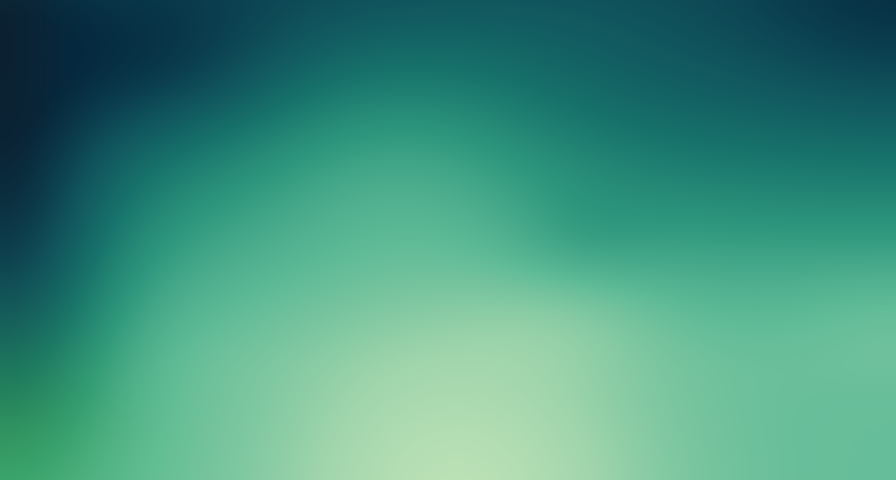
A WebGL 1 fragment shader for this background:

```glsl
precision highp float;

uniform vec2 u_resolution;

// Tone ramp, from deep navy to pale mint
const vec3 NAVY = vec3(0.02, 0.16, 0.25);
const vec3 PETROL = vec3(0.06, 0.32, 0.36);
const vec3 TEAL = vec3(0.09, 0.45, 0.42);
const vec3 JADE = vec3(0.18, 0.59, 0.49);
const vec3 SEAFOAM = vec3(0.37, 0.73, 0.59);
const vec3 SAGE = vec3(0.62, 0.83, 0.67);
const vec3 MINT = vec3(0.78, 0.90, 0.73);

// Colour shifts near the left edge
const vec3 LEAF_TINT = vec3(0.05, 0.05, -0.08);
const vec3 INK_TINT = vec3(0.025, -0.03, -0.06);

// Vertical base: tone at the top, its rise, and where the rise starts and ends
const float TOP_TONE = 0.63;
const float TONE_RISE = 3.48;
const float RISE_START = -0.05;
const float RISE_END = 0.8;

// Strengths of the soft lights and shades, in ramp steps
const float ARCH_GLOW = 1.2;
const float FLOOR_GLOW = 1.6;
const float TOP_GLOW = 0.28;
const float LEDGE_GLOW = 0.25;
const float RIGHT_GLOW = 0.25;
const float LEFT_SHADE = 2.7;
const float CORNER_SHADE = 0.7;
const float RIGHT_SHADE = 0.45;
const float WEDGE_SHADE = 0.25;

// Elliptical Gaussian spot
float spot(vec2 p, vec2 center, vec2 radius) {
  vec2 q = (p - center) / radius;
  return exp(-dot(q, q));
}

// Brightness field; p.x runs rightward, p.y runs down from the top
float toneField(vec2 p) {
  float tone = TOP_TONE + TONE_RISE * smoothstep(RISE_START, RISE_END, p.y);

  // Lights
  tone += ARCH_GLOW * spot(p, vec2(0.44, 0.30), vec2(0.207, 0.26));
  tone += FLOOR_GLOW * spot(p, vec2(0.51, 1.05), vec2(0.21, 0.40));
  tone += TOP_GLOW * spot(p, vec2(0.64, 0.03), vec2(0.20, 0.15));
  tone += LEDGE_GLOW * spot(p, vec2(0.63, 0.67), vec2(0.11, 0.10));
  tone += RIGHT_GLOW * spot(p, vec2(1.00, 0.66), vec2(0.12, 0.13));

  // Shades
  tone -= LEFT_SHADE * spot(p, vec2(0.00, 0.57), vec2(0.13, 0.45));
  tone -= CORNER_SHADE * spot(p, vec2(0.19, 0.15), vec2(0.14, 0.16));
  tone -= RIGHT_SHADE * spot(p, vec2(1.00, 0.00), vec2(0.15, 0.30));
  tone -= WEDGE_SHADE * spot(p, vec2(0.65, 0.49), vec2(0.08, 0.10));
  return tone;
}

// One ramp step per unit of tone
vec3 toneColor(float tone) {
  vec3 color = mix(NAVY, PETROL, clamp(tone, 0.0, 1.0));
  color = mix(color, TEAL, clamp(tone - 1.0, 0.0, 1.0));
  color = mix(color, JADE, clamp(tone - 2.0, 0.0, 1.0));
  color = mix(color, SEAFOAM, clamp(tone - 3.0, 0.0, 1.0));
  color = mix(color, SAGE, clamp(tone - 4.0, 0.0, 1.0));
  return mix(color, MINT, clamp(tone - 5.0, 0.0, 1.0));
}

void main() {
  vec2 uv = gl_FragCoord.xy / u_resolution;
  vec2 p = vec2(uv.x, 1.0 - uv.y);

  vec3 color = toneColor(toneField(p));
  color += LEAF_TINT * spot(p, vec2(0.0, 0.92), vec2(0.14, 0.22));
  color += INK_TINT * spot(p, vec2(0.0, 0.10), vec2(0.06, 0.35));

  gl_FragColor = vec4(clamp(color, 0.0, 1.0), 1.0);
}
```
